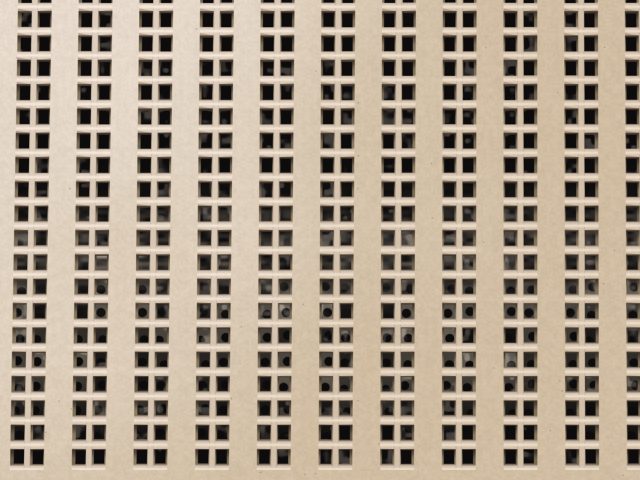
This pattern is drawn by a Shadertoy shader. Its source:

```glsl
float hash(vec2 p) {
    return fract(sin(dot(p, vec2(127.1, 311.7))) * 43758.5453);
}

float noise(vec2 p) {
    vec2 i = floor(p), f = fract(p);
    f = f * f * (3.0 - 2.0 * f);
    return mix(mix(hash(i), hash(i + vec2(1, 0)), f.x),
               mix(hash(i + vec2(0, 1)), hash(i + vec2(1, 1)), f.x), f.y);
}

float boxDistance(vec2 p, vec2 halfSize, float radius) {
    vec2 d = abs(p) - halfSize + radius;
    return length(max(d, 0.0)) + min(max(d.x, d.y), 0.0) - radius;
}

float fill(float dist) {
    float soft = max(0.0018, 0.8 / iResolution.y);
    return 1.0 - smoothstep(-soft, soft, dist);
}

// Dim gap behind the grille: a grey band, and dark discs on a grey ground lower down
vec3 interior(vec2 p, vec2 h, vec2 id) {
    float band = exp(-pow((p.y - 0.475) / 0.085, 2.0));
    float lower = smoothstep(0.45, 0.36, p.y) * smoothstep(0.06, 0.25, p.y);
    float streaks = noise(vec2(p.x * 45.0, p.y * 120.0));
    vec3 color = vec3(0.05, 0.045, 0.045);
    color += vec3(0.46, 0.43, 0.39) * band * streaks * (0.35 + 0.65 * hash(id));
    vec2 discCenter = 0.012 * (vec2(hash(id + 3.0), hash(id + 4.0)) - 0.5) - vec2(0.0, 0.005);
    float outside = 1.0 - fill(length(h - discCenter) - 0.0095);
    color += vec3(0.34, 0.32, 0.28) * lower * outside * hash(id + 7.0);
    float patches = smoothstep(0.5, 0.9, noise(p * 75.0));
    return color + vec3(0.2, 0.19, 0.18) * patches * step(0.55, hash(id + 11.0));
}

void mainImage(out vec4 fragColor, in vec2 fragCoord) {
    vec2 p = fragCoord / iResolution.y;
    float aspect = iResolution.x / iResolution.y;
    vec2 view = p - vec2(0.5 * aspect, 0.5);

    // Slightly converging pairs of columns, repeated in rows
    float pitch = mix(0.1286, 0.1264, p.y);
    float u = (p.x - mix(0.0556, 0.0729, p.y)) / pitch;
    float v = (p.y - 0.047) / 0.0507;
    vec2 cell = floor(vec2(u, v) + 0.5);
    vec2 q = (vec2(u, v) - cell) * vec2(pitch, 0.0507);
    float side = q.x < 0.0 ? -1.0 : 1.0;
    vec2 h = vec2(q.x - side * 0.0208, q.y);
    vec2 id = vec2(cell.x * 2.0 + side, cell.y);
    float present = step(-0.5, cell.y);

    // Painted face, paler to the left and top
    float pale = 0.48 - 0.55 * view.x + 0.35 * view.y + 0.25 * (noise(p * 4.0) - 0.5);
    vec3 color = mix(vec3(0.815, 0.74, 0.635), vec3(0.905, 0.855, 0.80), smoothstep(0.25, 1.0, pale));
    color += 0.035 * (noise(p * 240.0) - 0.5 + 0.6 * (noise(p * 90.0) - 0.5));

    // Recessed channel: ribs shaded below and crowned by a narrow highlight
    float channel = fill(abs(q.x) - 0.0352) * present;
    float ribHeight = q.y > 0.0 ? q.y - 0.0254 : q.y + 0.0254;
    float crown = exp(-pow((ribHeight - 0.001) / 0.0035, 2.0));
    color = mix(color, vec3(0.83, 0.765, 0.69), 0.5 * channel);
    color += vec3(0.095, 0.105, 0.12) * crown * channel;
    float mullion = fill(abs(q.x) - 0.0066) * present;
    color -= vec3(0.07, 0.09, 0.08) * mullion * smoothstep(0.0035, 0.0065, abs(q.x)) * (1.0 - crown);

    // Tapered shade under each rib, deepest on the left column and higher up
    float outer = clamp(0.5 + side * h.x / 0.0284, 0.0, 1.0);
    float taper = 0.0172 + outer * mix(0.001, 0.0055, p.y) * (side < 0.0 ? 1.0 : 0.6);
    float wedge = fill(h.y - taper) * fill(0.015 - h.y) * fill(abs(h.x) - 0.0142);
    color = mix(color, vec3(0.66, 0.54, 0.44), 0.75 * wedge * present);

    // Side walls of each opening, lit on the sill and dark beneath the rib
    float opening = fill(boxDistance(h, vec2(0.0143, 0.0172), 0.0015)) * present;
    vec3 wall = mix(vec3(0.50, 0.44, 0.345), vec3(0.27, 0.23, 0.19), smoothstep(-0.006, 0.016, h.y));
    wall = mix(wall, vec3(0.66, 0.60, 0.57), smoothstep(-0.0135, -0.0168, h.y));
    wall *= 0.85 + 0.25 * hash(id + 5.0);
    color = mix(color, wall, opening);

    // Back of the opening shifts toward the centre of view
    vec2 shift = -view * vec2(0.0042, 0.003) - vec2(side * 0.0013, 0.0);
    shift += 0.0015 * (vec2(hash(id + 17.0), hash(id + 23.0)) - 0.5);
    float back = fill(boxDistance(h - shift, vec2(0.0109, 0.0145), 0.001)) * opening;
    color = mix(color, interior(p, h, id), back);

    // Sparse specks of wear on the face
    vec2 speckCell = floor(p * 45.0);
    vec2 speckPos = fract(p * 45.0) - 0.3 - 0.4 * vec2(hash(speckCell), hash(speckCell + 9.0));
    float speck = fill((length(speckPos) - 0.06) / 45.0) * step(0.97, hash(speckCell + 31.0));
    color = mix(color, vec3(0.5, 0.43, 0.36), 0.5 * speck * (1.0 - channel));

    fragColor = vec4(clamp(color, 0.0, 1.0), 1.0);
}
```
